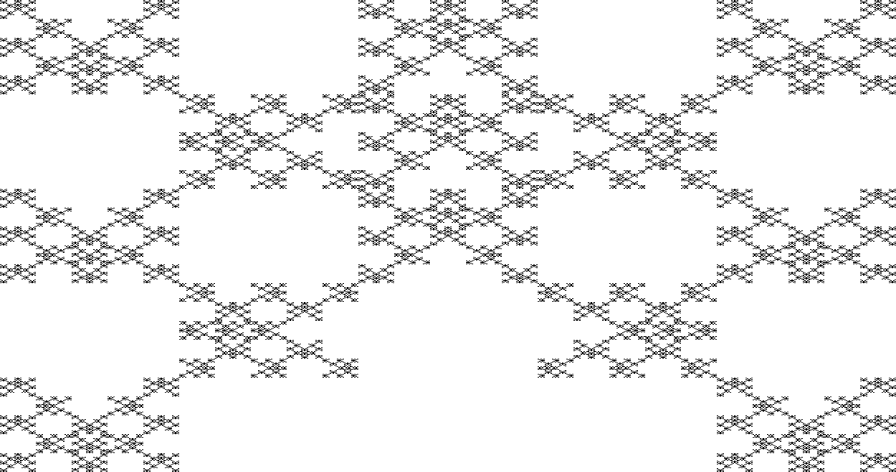
This pattern is drawn by a WebGL 2 fragment shader. Its source:

```glsl
#version 300 es
precision highp float;

uniform vec2 u_resolution;
out vec4 outColor;

const vec3 PAPER = vec3(1.0);
const vec3 INK = vec3(0.0);
const float GRID = 5.0;    // cells along each side of a tile
const int DEPTH = 4;       // levels of subdivision
const int SAMPLES = 6;     // antialiasing samples per pixel side

// Checkerboard motif whose middle column is a stem in the upper half.
bool isFilled(vec2 cell) {
    if (abs(cell.x) < 0.5) return cell.y > -0.5;
    return mod(cell.x + cell.y, 2.0) < 0.5;
}

// Quarter turns set by the column, measured from the middle one.
vec2 turnByColumn(vec2 p, float column) {
    float distanceOut = abs(column);
    if (distanceOut < 0.5) return p;
    if (distanceOut < 1.5) return column * vec2(-p.y, p.x);
    return -p;
}

// 1 inside the fractal, 0 outside; p spans -0.5 to 0.5.
float fractalMask(vec2 p) {
    for (int level = 0; level < DEPTH; level++) {
        vec2 scaled = (p + 0.5) * GRID;
        vec2 index = clamp(floor(scaled), 0.0, GRID - 1.0);
        vec2 cell = index - floor(GRID * 0.5);
        if (!isFilled(cell)) return 0.0;
        p = turnByColumn(scaled - index - 0.5, cell.x);
    }
    return 1.0;
}

void main() {
    // Average the mask over the pixel area.
    float coverage = 0.0;
    for (int y = 0; y < SAMPLES; y++) {
        for (int x = 0; x < SAMPLES; x++) {
            vec2 offset = (vec2(x, y) + 0.5) / float(SAMPLES) - 0.5;
            vec2 uv = (gl_FragCoord.xy + offset) / u_resolution;
            coverage += fractalMask(uv - 0.5);
        }
    }
    coverage /= float(SAMPLES * SAMPLES);

    outColor = vec4(mix(PAPER, INK, coverage), 1.0);
}
```
